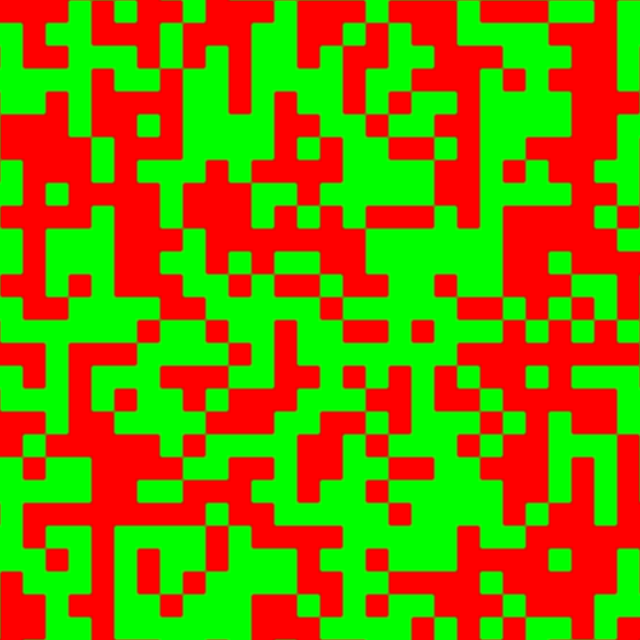
Write a Shadertoy shader that draws this texture.

```glsl
// Random mosaic of pure red and green square cells, 28 to a side, with slightly soft borders.

// One random bit per cell: 0 is red, 1 is green.
float cellIsGreen(vec2 cell) {
    vec3 p = fract(vec3(cell.xyx) * vec3(0.1031, 0.1030, 0.0973) + 0.37);
    p += dot(p, p.yzx + 33.33);
    return step(0.49, fract((p.x + p.y) * p.z));
}

void mainImage(out vec4 fragColor, in vec2 fragCoord) {
    const float cellsPerSide = 28.0;

    // Shift by half a cell so that each lookup spans four cell centres.
    vec2 grid = fragCoord / iResolution.y * cellsPerSide - 0.5;
    vec2 cell = floor(grid);

    // Narrow ramp across each border, never thinner than one pixel.
    float softness = max(0.2, cellsPerSide / iResolution.y);
    vec2 blend = clamp((grid - cell - 0.5) / softness + 0.5, 0.0, 1.0);

    float lower = mix(cellIsGreen(cell), cellIsGreen(cell + vec2(1, 0)), blend.x);
    float upper = mix(cellIsGreen(cell + vec2(0, 1)), cellIsGreen(cell + vec2(1, 1)), blend.x);
    float green = mix(lower, upper, blend.y);

    // Green rises later than red falls, giving brownish borders.
    vec3 color = vec3(1.0 - green, smoothstep(0.0, 1.0, green), 0.4 * green * green * (1.0 - green));
    fragColor = vec4(color, 1.0);
}
```
